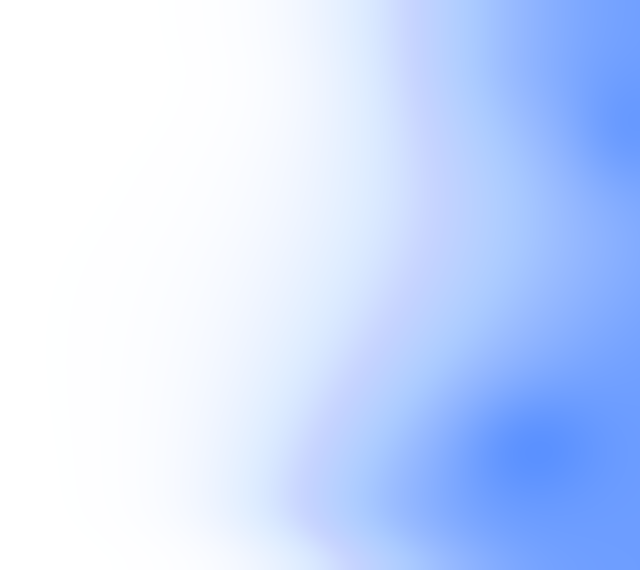
This background is drawn by a WebGL 1 fragment shader. Its source:

```glsl
precision highp float;
// A soft backdrop fading from white at the left to saturated blue at the right.
// Two curved contours steer a smooth depth ramp, two glows deepen the blue,
// and a palette turns depth into colour with faint cyan and lavender bands.

uniform vec2 u_resolution;

// Bell curve of unit height
float bump(float x, float center, float radius) {
    float d = (x - center) / radius;
    return exp(-d * d);
}

// Elliptical glow of unit height
float glow(vec2 p, vec2 center, vec2 radius) {
    vec2 d = (p - center) / radius;
    return exp(-dot(d, d));
}

// Rounded max(x, 0)
float softRamp(float x, float softness) {
    return softness * log(1.0 + exp(x / softness));
}

// Horizontal position of the pale contour at height y
float paleContour(float y) {
    return mix(0.42, 0.61, smoothstep(0.10, 0.68, y))
         - 0.02 * smoothstep(0.70, 1.0, y)
         + 0.08 * bump(y, 0.0, 0.07);
}

// Horizontal position of the mid-blue contour at height y
float blueContour(float y) {
    return mix(0.60, 0.86, smoothstep(0.10, 0.60, y))
         - 0.08 * smoothstep(0.62, 0.90, y)
         + 0.08 * bump(y, 0.0, 0.07);
}

// Amount of blue, levelling off at both ends of the ramp
float blueDepth(vec2 p) {
    float pale = paleContour(p.y);
    float s = (p.x - pale) / (blueContour(p.y) - pale);
    float depth = 0.235 * (softRamp(s + 0.64, 0.32) - softRamp(s - 1.8, 0.30));
    depth += 0.10 * glow(p, vec2(0.82, 0.22), vec2(0.11, 0.10));
    depth += 0.07 * glow(p, vec2(0.97, 0.76), vec2(0.08, 0.10));
    return depth;
}

// White to blue, with slight hue shifts along the way
vec3 palette(float depth) {
    float green = 1.0 - 0.67 * depth;
    green += 0.012 * bump(depth, 0.13, 0.05);
    green -= 0.020 * bump(depth, 0.22, 0.04);
    green += 0.015 * bump(depth, 0.33, 0.05);
    return vec3(1.0 - depth, green, 1.0);
}

void main() {
    vec2 p = gl_FragCoord.xy / u_resolution;
    gl_FragColor = vec4(palette(blueDepth(p)), 1.0);
}
```
